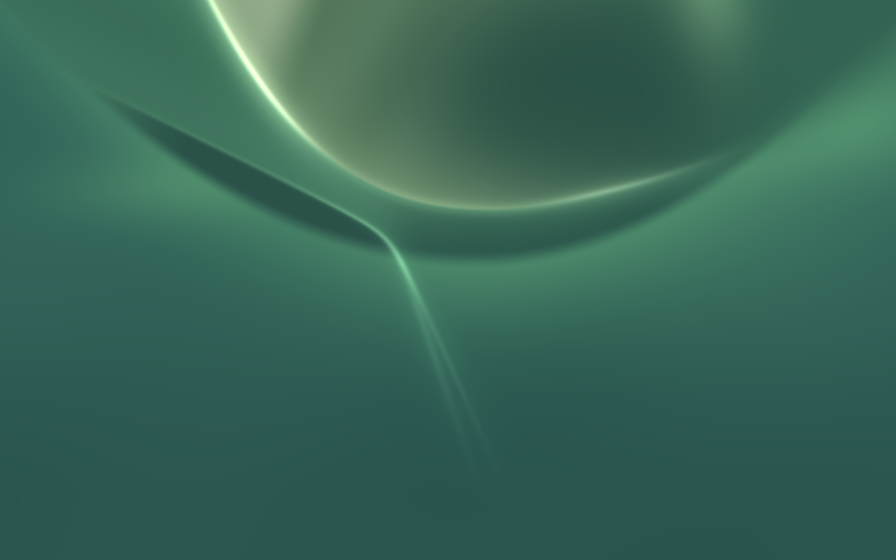
This background is drawn by a Shadertoy shader. Its source:

```glsl
// Soft green light folds: a glowing bowl over a teal ground, with a dark
// lens at the left and a thin strand falling from it. Three analytic curves
// split the canvas; gaussians, exponentials and layered sines shade it.

float gauss(float x, float width) { return exp(-x * x / (width * width)); }

float blob(vec2 p, vec2 center, vec2 radius) {
    vec2 q = (p - center) / radius;
    return exp(-dot(q, q));
}

// Height of the bright bowl rim
float rimHeight(float x) {
    float l = max(0.55 - x, 0.0), r = max(x - 0.55, 0.0);
    return 0.625 + l * l * (1.5 + 7.2 * l)
         + 0.42 * (sqrt(r * r + 0.004) - 0.0632) + 2.6 * r * r * r * r;
}

// Height of the lower fold
float foldHeight(float x) {
    float d = x - 0.53;
    return 0.535 + d * d * (d < 0.0 ? 1.65 : 1.95);
}

// Horizontal place of the strand that bounds the lens
float strandX(float y) {
    float d = y - 0.585;
    return 0.437 - 0.78 * d - 0.5 * sqrt(d * d + 0.0009);
}

// Ground below the fold
vec3 groundColor(vec2 p, float fold) {
    float waves = sin(p.x * 7.0 + 2.0 * p.y) + 0.5 * sin(p.x * 13.0 - p.y * 9.0);
    vec3 col = mix(vec3(0.165, 0.335, 0.31), vec3(0.19, 0.385, 0.345), smoothstep(0.1, 0.6, p.y));
    col += 0.005 * waves;
    float below = max(-fold, 0.0);
    float spread = 0.11 + 0.10 * smoothstep(0.6, 1.0, p.x);
    float strength = 0.75 + 0.25 * smoothstep(0.3, 0.55, p.x) - 0.3 * smoothstep(0.2, 0.0, p.x);
    col += vec3(0.11, 0.155, 0.075) * strength * exp(-pow(below / spread, 1.4));
    col += vec3(0.05, 0.07, 0.03) * blob(p, vec2(0.17, 0.66), vec2(0.12, 0.06));
    col += vec3(0.06, 0.09, 0.04) * blob(p, vec2(0.98, 0.78), vec2(0.14, 0.10));
    return col;
}

// Shelf between the fold and the rim
vec3 shelfColor(vec2 p, float rim, float fold) {
    vec3 band = vec3(0.235, 0.44, 0.355) + 0.012 * sin(p.x * 16.0 + p.y * 22.0);
    float depth = clamp(fold / max(fold - rim, 0.01), 0.0, 1.0);
    vec3 hollow = mix(vec3(0.175, 0.345, 0.30), vec3(0.25, 0.44, 0.355), depth * depth);
    vec3 col = mix(band, hollow, smoothstep(0.40, 0.48, p.x) * smoothstep(0.86, 0.70, p.x));
    return col + vec3(0.12, 0.13, 0.09) * exp(-max(-rim, 0.0) / 0.06) * smoothstep(0.55, 0.3, p.x);
}

// Inside of the bowl
vec3 bowlColor(vec2 p, float rim) {
    vec3 col = mix(vec3(0.33, 0.47, 0.36), vec3(0.20, 0.39, 0.325), smoothstep(0.45, 0.9, p.x));
    // Pale light caught at the left, with a soft upright edge
    col = mix(col, vec3(0.60, 0.69, 0.56),
              0.9 * smoothstep(0.36, 0.29, p.x + 0.25 * (0.95 - p.y)));
    col += vec3(0.20, 0.20, 0.13) * blob(p, vec2(0.79, 1.0), vec2(0.045, 0.15));
    col += 0.016 * sin(p.x * 42.0 + 5.0 * sin(p.y * 4.0)) * gauss(p.x - 0.42, 0.1);
    // Dark heart
    vec2 q = (p - vec2(0.645, 0.82)) / vec2(0.19, 0.22);
    col = mix(col, vec3(0.16, 0.31, 0.27), 0.95 * exp(-pow(dot(q, q), 1.6)));
    // Haze resting on the rim
    float haze = exp(-max(rim, 0.0) / 0.065) * smoothstep(0.80, 0.42, p.x);
    return mix(col, vec3(0.49, 0.62, 0.48), 0.8 * haze);
}

void mainImage(out vec4 fragColor, in vec2 fragCoord) {
    vec2 p = fragCoord / iResolution.xy;
    float rim = p.y - rimHeight(p.x);
    float fold = p.y - foldHeight(p.x);
    float strand = p.x - strandX(p.y);
    float slope = (rimHeight(p.x + 0.002) - rimHeight(p.x - 0.002)) / 0.004;
    float rimDist = rim / length(vec2(1.0, slope / 1.6));

    // Layers from the ground up
    vec3 col = groundColor(p, fold);
    vec3 shelf = shelfColor(p, rim, fold);
    float lens = smoothstep(0.006, -0.008, strand) * smoothstep(0.08, 0.22, p.x);
    shelf = mix(shelf, vec3(0.165, 0.32, 0.285), lens);
    col = mix(col, shelf, smoothstep(-0.018, 0.018, fold) * smoothstep(1.0, 0.82, p.x));
    float rimSoft = 0.004 + 0.07 * smoothstep(0.7, 0.95, p.x);
    col = mix(col, bowlColor(p, rim), smoothstep(-rimSoft, rimSoft, rimDist));

    // Light running along the rim
    float glint = gauss(p.x - 0.295, 0.055) + 0.5 * gauss(p.x - 0.23, 0.05)
                + 0.45 * gauss(p.x - 0.68, 0.075);
    col += vec3(0.34, 0.32, 0.27) * glint * gauss(rimDist, 0.006);
    col += vec3(0.15, 0.16, 0.12) * glint * gauss(rimDist, 0.025);
    col += vec3(0.08, 0.10, 0.07) * gauss(rimDist, 0.012) * gauss(p.x - 0.52, 0.2);

    // Strand: a bright thread, a fainter twin and a veil between them
    float gap = max(0.55 - p.y, 0.0) * 0.07;
    float tail = smoothstep(0.08, 0.50, p.y) * smoothstep(0.72, 0.54, p.y);
    float knot = gauss(p.y - 0.55, 0.07);
    col += vec3(0.10, 0.13, 0.10) * tail * (0.5 + knot) * gauss(strand, 0.004);
    col += vec3(0.05, 0.07, 0.05) * tail * gauss(strand + gap, 0.005);
    col += vec3(0.03, 0.045, 0.03) * tail * gauss(strand + 0.5 * gap, 0.012 + gap);
    col += vec3(0.05, 0.07, 0.04) * gauss(strand, 0.007) * smoothstep(0.56, 0.64, p.y)
         * smoothstep(0.90, 0.70, p.y);

    fragColor = vec4(clamp(col, 0.0, 1.0), 1.0);
}
```
